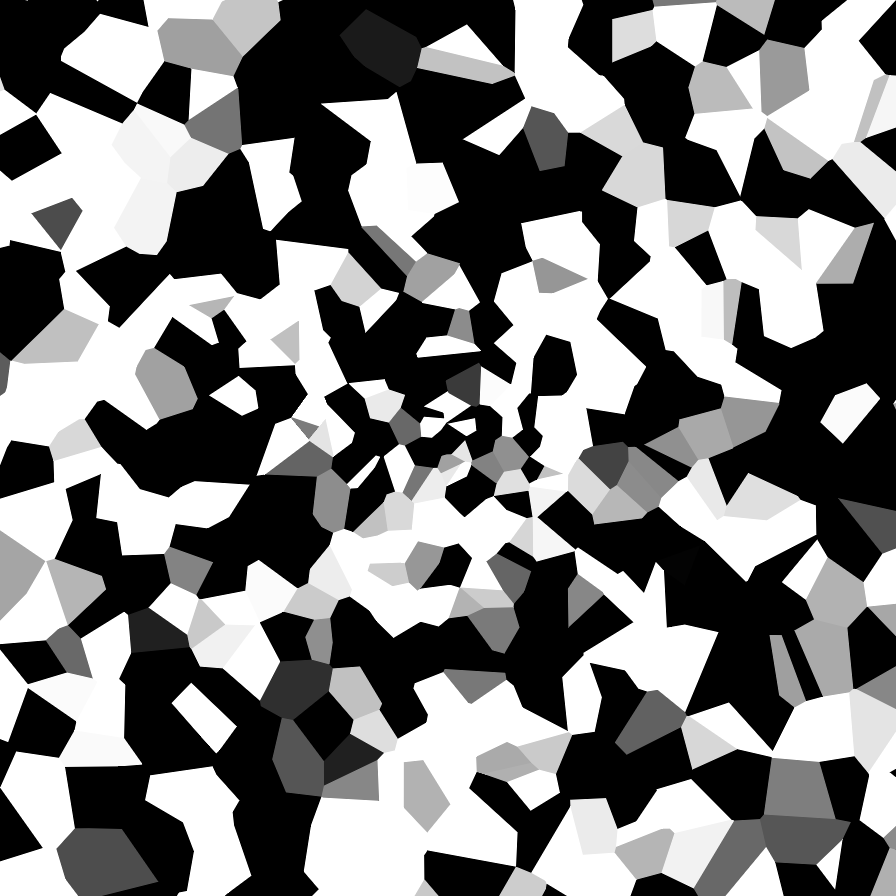
Reproduce this texture procedurally as a three.js fragment shader.

```glsl
// Flat black, white and grey Voronoi shards that shrink towards the centre.
varying vec2 vUv;

// Sine-free hash: three random values per lattice id
vec3 hash32(vec2 id) {
  vec3 p = fract(vec3(id.xyx) * vec3(0.1031, 0.1030, 0.0973));
  p += dot(p, p.yxz + 33.33);
  return fract((p.xxy + p.yzz) * p.zyx);
}

// Mostly pure black or white, with a short ramp of greys between
float shardShade(float rnd) {
  return pow(clamp((rnd - 0.385) / 0.28, 0.0, 1.0), 0.45);
}

void main() {
  const int GRID = 25;
  vec2 pos = vUv - 0.5;

  // Per site: xy = offset from this point, z = random shade
  vec3 nearest = vec3(0.0);
  vec3 second = vec3(0.0);
  float nearestSq = 100.0;
  float secondSq = 100.0;

  for (int y = 0; y < GRID; y++) {
    for (int x = 0; x < GRID; x++) {
      vec2 id = vec2(float(x), float(y));
      vec3 rnd = hash32(id + 71.0);

      // Strongly jittered lattice over -1..1, pulled in towards the centre
      vec2 site = (id + 0.5 + 2.2 * (rnd.xy - 0.5)) / float(GRID) * 2.0 - 1.0;
      site *= 0.58 * sqrt(length(site));

      vec2 offset = site - pos;
      float distSq = dot(offset, offset);
      if (distSq < nearestSq) {
        second = nearest;
        secondSq = nearestSq;
        nearest = vec3(offset, rnd.z);
        nearestSq = distSq;
      } else if (distSq < secondSq) {
        second = vec3(offset, rnd.z);
        secondSq = distSq;
      }
    }
  }

  // Distance to the shared border gives a crisp edge with a thin blend
  float gap = max(length(second.xy - nearest.xy), 0.0001);
  float border = (secondSq - nearestSq) / (2.0 * gap);
  float cover = clamp(0.5 + border / 0.001, 0.0, 1.0);
  float shade = mix(shardShade(second.z), shardShade(nearest.z), cover);

  gl_FragColor = vec4(vec3(shade), 1.0);
}
```
